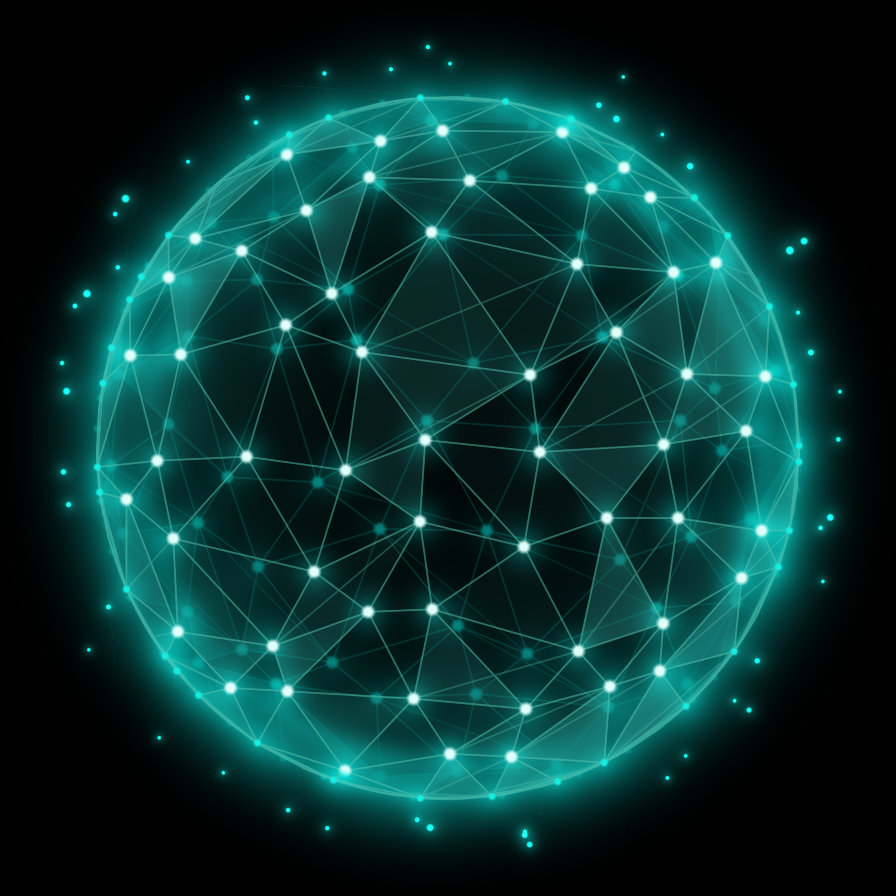
A three.js fragment shader for this background:

```glsl
// Glowing teal wireframe globe of linked nodes with sparks on black.
varying vec2 vUv;

const float RADIUS = 0.392;      // globe radius
const float SPACING = 0.33;      // mesh spacing in radians
const float RIM_ANGLE = 1.33;    // nodes past this angle sit on the outline
const vec3 TEAL = vec3(0.03, 0.72, 0.69);
const vec3 AQUA = vec3(0.08, 0.93, 0.88);
const vec3 PALE = vec3(0.34, 0.78, 0.70);
const vec3 WHITE = vec3(0.88, 1.0, 0.98);

float hash(vec2 p) {
  vec3 q = fract(vec3(p.xyx) * 0.1031);
  q += dot(q, q.yzx + 33.33);
  return fract((q.x + q.y) * q.z);
}

float noise(vec2 p) {
  vec2 i = floor(p), f = fract(p);
  f = f * f * (3.0 - 2.0 * f);
  return mix(mix(hash(i), hash(i + vec2(1, 0)), f.x),
             mix(hash(i + vec2(0, 1)), hash(i + vec2(1, 1)), f.x), f.y);
}

float disc(float d, float size) {
  return 1.0 - smoothstep(size * 0.35, size, d);
}

float segment(vec2 p, vec2 a, vec2 b) {
  vec2 ab = b - a;
  float t = clamp(dot(p - a, ab) / max(dot(ab, ab), 1e-6), 0.0, 1.0);
  return 1.0 - smoothstep(0.0003, 0.0017, length(p - a - ab * t));
}

float side(vec2 p, vec2 a, vec2 b) {
  vec2 e = b - a;
  return (e.x * (p.y - a.y) - e.y * (p.x - a.x)) / max(length(e), 1e-4);
}

float triangle(vec2 p, vec2 a, vec2 b, vec2 c) {
  float turn = side(c, a, b) < 0.0 ? -1.0 : 1.0;
  float d = turn * side(p, a, b);
  d = min(d, turn * side(p, b, c));
  d = min(d, turn * side(p, c, a));
  return smoothstep(-0.0008, 0.0008, d);
}

// Jittered triangular lattice wrapped on a hemisphere; z is the polar angle.
vec3 meshNode(vec2 id, float seed) {
  vec2 jitter = vec2(hash(id + seed), hash(id + seed + 57.3)) - 0.5;
  vec2 p = SPACING * (vec2(id.x + 0.5 * id.y, 0.866 * id.y) + 0.65 * jitter);
  float angle = length(p);
  float r = angle > RIM_ANGLE ? 1.0 : sin(angle);
  return vec3(p / max(angle, 1e-4) * r * RADIUS, angle);
}

// Returns facet tint, line strength, node halo and node core.
vec4 mesh(vec2 p, float seed) {
  float r = length(p);
  vec2 flat2 = p / max(r, 1e-4) * asin(min(r / RADIUS, 1.0)) / SPACING;
  float row = flat2.y / 0.866;
  vec2 base = floor(vec2(flat2.x - 0.5 * row, row));
  vec4 sum = vec4(0.0);
  for (int j = -2; j <= 2; j++) {
    for (int i = -2; i <= 2; i++) {
      vec2 id = base + vec2(float(i), float(j));
      vec3 node = meshNode(id, seed);
      vec2 a = node.xy;
      vec2 b = meshNode(id + vec2(1, 0), seed).xy;
      vec2 c = meshNode(id + vec2(0, 1), seed).xy;
      vec2 d = meshNode(id + vec2(1, 1), seed).xy;
      float tintA = hash(id + seed + 11.7), tintB = hash(id + seed + 29.1);
      sum.x += tintA * tintA * triangle(p, a, b, c);
      sum.x += tintB * tintB * triangle(p, b, c, d);
      float line = max(segment(p, a, b), max(segment(p, a, c), segment(p, b, c)));
      line = max(line, 0.6 * step(0.6, tintA) * segment(p, a, d));
      sum.y = max(sum.y, line);
      float dist = length(p - a);
      float shown = 1.0 - step(1.65, node.z);
      float onRim = step(RIM_ANGLE, node.z);
      float halo = max(0.0, 1.0 - dist / 0.058);
      sum.z += shown * mix(1.0, 0.45, onRim) * halo * halo * halo;
      sum.w = max(sum.w, shown * disc(dist, mix(0.0095, 0.0055, onRim)));
    }
  }
  return sum;
}

// Small loose lights orbiting just outside the outline.
float sparks(vec2 p) {
  float sum = 0.0;
  for (int i = 0; i < 46; i++) {
    float k = float(i);
    float angle = k * 2.4 + 0.5 * hash(vec2(k, 3.0));
    float r = RADIUS + 0.02 + 0.05 * hash(vec2(k, 8.0));
    float size = mix(0.0028, 0.006, pow(hash(vec2(k, 5.0)), 2.0));
    float d = length(p - r * vec2(cos(angle), sin(angle)));
    sum += disc(d, size) + 0.45 * exp(-d / (size * 1.5));
  }
  return sum;
}

void main() {
  vec2 p = vUv - 0.5;
  float r = length(p);
  float depth = RADIUS - r;
  float inside = smoothstep(-0.002, 0.002, depth);
  float rim = smoothstep(0.2, 0.38, r);

  // Soft atmosphere on both sides of the outline
  float cloud = mix(0.75, 1.2, noise(p * 13.0 + 20.0));
  float glow = 0.58 * exp(-abs(depth) / mix(0.037, 0.075, inside));
  vec3 col = TEAL * (glow * cloud * (1.0 - smoothstep(0.42, 0.53, r)) + 0.035 * inside);

  // Broad translucent bands within the shell
  float band = exp(-pow((length(p - vec2(0.006, -0.008)) - 0.345) / 0.016, 2.0));
  col += TEAL * band * 0.22 * noise(p * 8.0 + 5.0);

  // Far side, then near side of the mesh
  vec4 far = mesh(vec2(-p.x, p.y), 83.0);
  vec4 near = mesh(p, 17.0);
  col += TEAL * (0.10 * far.x * rim + 0.16 * far.z);
  col = mix(col, TEAL * 0.75, 0.25 * far.y);
  col = mix(col, TEAL * 0.85, 0.65 * far.w);
  col = mix(col, vec3(0.17, 0.58, 0.55), min(near.x, 1.0) * mix(0.30, 0.5, rim));
  col += TEAL * 0.5 * near.z;
  col = mix(col, PALE, 0.5 * near.y);

  // White node cores turn aqua on the outline
  vec3 core = mix(WHITE, AQUA, smoothstep(0.375, 0.387, r));
  col = mix(col, core, near.w);
  col += AQUA * sparks(p) * 0.85;
  gl_FragColor = vec4(min(col, 1.0), 1.0);
}
```
